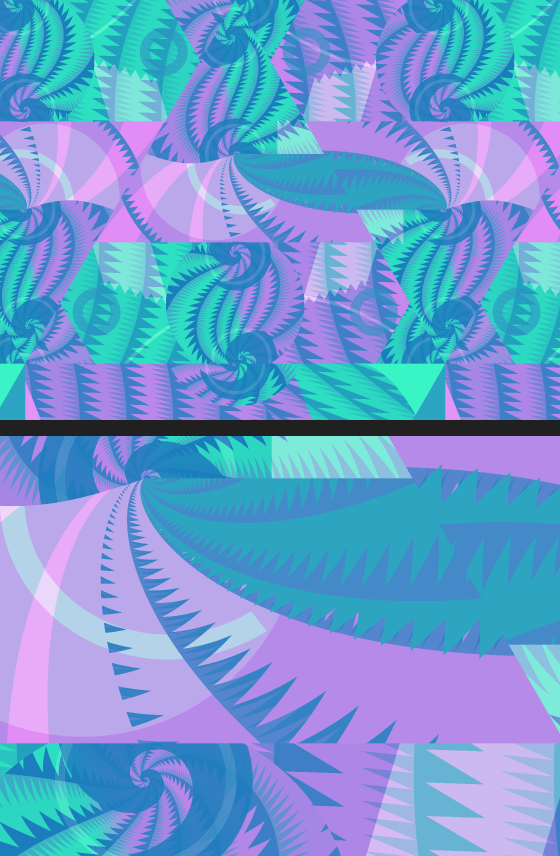
Top: the whole. Bottom: its middle third, enlarged.
Give the GLSL for this pattern, as a WebGL 1 fragment shader.

```glsl
precision highp float;
uniform vec2 u_resolution;

float hash(float n) {
  return fract(sin(n * 127.1) * 43758.5453);
}

float saw(float x) {
  return abs(fract(x) * 2.0 - 1.0);
}

// Log ratio of distances and angle between two poles
vec2 bipolar(vec2 z, vec2 a, vec2 b) {
  vec2 d = z - a, e = z - b;
  return vec2(log((length(d) + 1e-4) / (length(e) + 1e-4)),
              atan(e.x * d.y - e.y * d.x, dot(e, d)));
}

// Toothed ribs winding between two spiral eyes; returns (warm, green) weights
vec2 fan(vec2 z, vec2 a, vec2 b, float warm) {
  vec2 w = bipolar(z, a, b);
  float v = w.y * 10.0 / 6.28319 + 0.75 * w.x;
  float id = mod(floor(v), 10.0);
  float f = fract(v);
  float rib = step(f, 0.52 + 0.4 * saw(w.x * 7.0 + 0.4 * v));
  float fine = step(f, 0.4 * saw(w.x * 17.0 - v));
  vec2 tint = vec2(warm, 1.0 - warm);
  vec2 shade = vec2(0.2 * warm, 0.3 * (1.0 - warm) * step(0.6, hash(id)));
  vec2 c = mix(shade, tint * (0.85 + 0.25 * hash(id + 2.0)), rib);
  c = mix(c, c * 0.5 + tint.yx * 0.15, fine);
  // Dark coils around the eyes
  float eye = min(length(z - a), length(z - b));
  float coil = step(fract(w.y / 6.28319 + 0.4 * w.x), 0.6);
  c *= 1.0 - 0.85 * coil * step(eye, 0.085);
  return c + 0.14 * step(abs(eye - 0.068), 0.004);
}

// Broad bands leaning outwards, with toothed sides
vec2 plume(vec2 z, float warm) {
  float bow = (z.y - 0.22) * (z.y - 0.22);
  float v = z.x * 9.0 - sign(z.x) * (0.8 * (z.y - 0.3) + 8.0 * bow);
  float f = fract(v), id = floor(v);
  float big = step(f, 0.5 + 0.42 * saw(z.y * 38.0 + z.x * 12.0));
  float small = step(f, 0.38 * saw(z.y * 76.0 + z.x * 20.0));
  vec2 tint = vec2(warm, 1.0 - warm);
  vec2 shade = vec2(0.22 * warm, 0.35 * (1.0 - warm));
  vec2 c = mix(shade, tint * (0.85 + 0.3 * hash(id + 3.0)), big);
  return mix(c, shade + 0.35 * tint, small);
}

// Purple shell with rings, pink rays and toothed bands
vec2 shell(vec2 d) {
  float r = length(d) + 1e-4;
  float angle = atan(d.y, d.x);
  if (angle > 1.5708) angle -= 6.28319;
  float lr = log(r / 0.2);
  float t = angle - 0.45 * lr;
  vec2 c = vec2(0.97, 0.03);
  c.x += 0.42 * step(abs(t + 2.75), 0.13) + 0.35 * step(abs(t + 2.05), 0.08);
  c.y += 0.3 * step(length(d + vec2(0.05, 0.03)), 0.175);
  float ring = abs(r - 0.125 - 0.018 * (angle + 2.0));
  c += vec2(-0.1, 0.45) * step(ring, 0.01) * step(angle, -0.9);
  // Toothed bands on the right, fading into plain teal
  float f = fract(t * 1.8 + 0.2);
  float bite = step(f, 0.06 + 0.5 * saw(lr * 9.0 + t));
  float fine = step(f, 0.4 * saw(lr * 22.0));
  vec2 cool = vec2(0.15 + 0.2 * fine, 0.05);
  c = mix(c, cool, bite * step(-1.62, t));
  float tealEdge = -0.68 + 0.12 * saw(lr * 11.0);
  float stripe = step(fract(t * 2.2 + 0.1), 0.12 + 0.42 * saw(lr * 12.0));
  vec2 teal = mix(vec2(0.06, 0.4), vec2(0.24, 0.1), stripe);
  c = mix(c, teal, step(tealEdge, t));
  // Small rows of teeth far from the eye
  float row = step(abs(r - 0.29), 0.006 + 0.022 * saw(angle * 17.0)) * step(r, 0.29);
  row *= step(angle, -1.9);
  return mix(c, vec2(0.25, 0.05), row);
}

// Large triangle: ribs above the lower eye, shell below it
vec2 triangle(vec2 z) {
  vec2 a = vec2(0.0, 0.066);
  float sag = z.x < 0.0 ? 0.022 * sin(clamp(-z.x / 0.21, 0.0, 1.0) * 3.14159) : 0.0;
  if (z.y < a.y - sag) return shell(z - a);
  float warm = 1.0 - smoothstep(-0.03, 0.0, z.x + 0.2 * (z.y - 0.2));
  vec2 c = fan(z, a, vec2(-0.01, 0.345), warm);
  float pale = step(0.1, z.x) * step(z.y, 0.13 + 0.02 * saw(z.x * 40.0));
  return c + pale * vec2(0.5, 0.15);
}

// Long hexagon with two eyes and pale veils
vec2 dome(vec2 z) {
  float side = smoothstep(-0.02, 0.02, z.x + 0.35 * (z.y - 0.29));
  float inner = step(length(z - vec2(0.0, 0.29)), 0.165);
  if (inner > 0.5) return fan(z, vec2(0.0, 0.173), vec2(-0.015, 0.42), 1.0 - side);
  vec2 c = plume(z, 1.0 - side);
  float veil = step(abs(abs(z.x) - 0.24 + 0.3 * (z.y - 0.25)), 0.07);
  veil *= step(z.y, 0.345 - 0.3 * abs(z.x) - 0.02 * saw(z.x * 40.0));
  c += veil * mix(vec2(0.2, 0.5), vec2(0.5, 0.1), side);
  float disc = length(z - vec2(sign(z.x) * 0.33, 0.31));
  c = mix(c, vec2(0.1, 0.2), 0.6 * step(abs(disc - 0.045), 0.012));
  float strand = abs(length(z - vec2(-0.1, 0.75)) - 0.48);
  return c + 0.2 * step(strand, 0.004);
}

// Bottom strip with a green wedge and hard vertical seams
vec2 strip(vec2 z) {
  float up = z.y - 0.433;
  float warm = step(-0.13 - 0.4 * up, z.x);
  vec2 c = plume(vec2(z.x + 0.7 * up, z.y), warm);
  if (length(z - vec2(0.0, 0.36)) < 0.175)
    c = fan(z, vec2(0.0, 0.434), vec2(0.1, 0.62), step(0.0, z.x));
  if (z.x < -0.29 - 0.14 * sqrt(up / 0.123)) c = vec2(0.05, 1.2);
  if (z.x < -0.5 + up / 1.732) c = vec2(0.05, 0.4);
  if (z.x > 0.5 - 0.4 * (up - 0.04)) c = vec2(1.3, 0.1);
  return c;
}

vec3 pattern(vec2 p) {
  // Triangles alternate with copies turned by half a revolution
  vec2 q = p - vec2(0.56, 0.567);
  q.x = fract(q.x + 0.5) - 0.5;
  bool inside = abs(q.x) * 1.732 < 0.433 - q.y && q.y > -0.1443;
  if (!inside && q.y < 0.1443) {
    q = vec2(fract(1.0 - q.x) - 0.5, -q.y);
    inside = abs(q.x) * 1.732 < 0.433 - q.y && q.y > -0.1443;
  }
  vec2 h = vec2(fract(q.x) - 0.5, q.y);
  vec2 c;
  if (inside) c = triangle(q);
  else if (q.y > 0.433) c = strip(h);
  else if (abs(q.x) * 1.732 < q.y - 0.1443) {
    // Small corner triangles
    c = fan(q, vec2(0.02, 0.44), vec2(0.0, 0.25), step(q.x, 0.0) * 0.9);
  }
  else c = dome(h);
  c = clamp(c, 0.0, 1.25);
  return vec3(0.11, 0.49, 0.74) + c.x * vec3(0.62, 0.04, 0.18) + c.y * vec3(0.07, 0.39, 0.02);
}

void main() {
  vec3 sum = vec3(0.0);
  for (int i = 0; i < 3; i++) {
    for (int j = 0; j < 3; j++) {
      vec2 offset = (vec2(float(i), float(j)) - 1.0) / 3.0;
      sum += pattern((gl_FragCoord.xy + offset) / u_resolution.y);
    }
  }
  gl_FragColor = vec4(sum / 9.0, 1.0);
}
```
